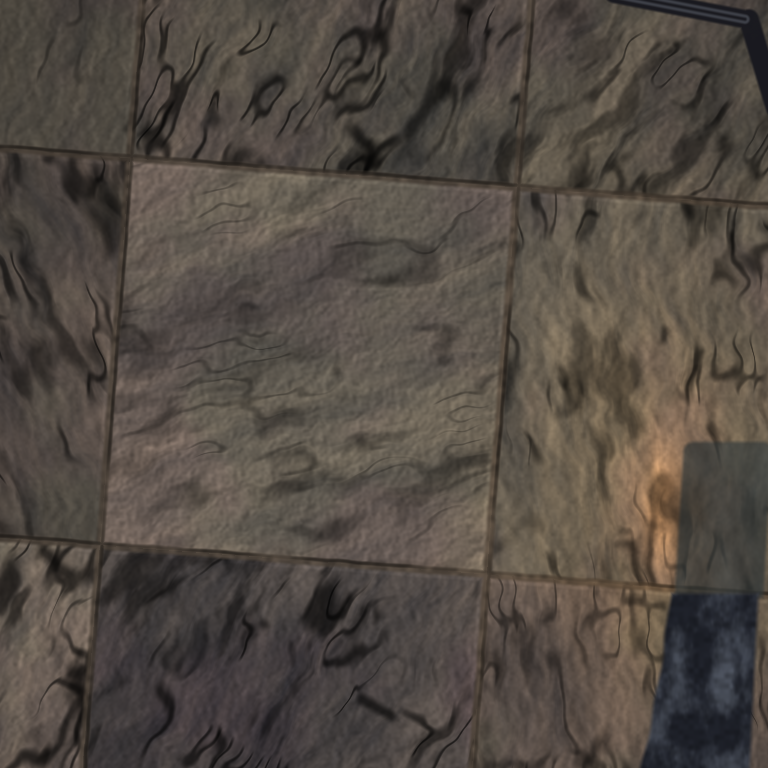
A WebGL 2 fragment shader for this texture:

```glsl
#version 300 es
precision highp float;
// Tilted slate floor tiles with veined grain, warm glow and dark reflections.
uniform vec2 u_resolution;
out vec4 fragColor;

float hash(vec2 p) {
  p = fract(p * vec2(0.1031, 0.1137));
  p += dot(p, p.yx + 33.33);
  return fract((p.x + p.y) * p.x * 17.0);
}

float noise(vec2 p) {
  vec2 i = floor(p), f = fract(p);
  f = f * f * (3.0 - 2.0 * f);
  return mix(mix(hash(i), hash(i + vec2(1, 0)), f.x),
             mix(hash(i + vec2(0, 1)), hash(i + vec2(1, 1)), f.x), f.y);
}

float fbm(vec2 p) {
  float sum = 0.0, gain = 0.53;
  for (int i = 0; i < 4; i++) {
    sum += gain * noise(p);
    p = mat2(1.6, 1.2, -1.2, 1.6) * p + 17.3;
    gain *= 0.5;
  }
  return sum;
}

float roundBox(vec2 p, vec2 halfSize, float radius) {
  vec2 d = abs(p) - halfSize + radius;
  return length(max(d, 0.0)) + min(max(d.x, d.y), 0.0) - radius;
}

float segment(vec2 p, vec2 a, vec2 b) {
  vec2 ab = b - a;
  return length(p - a - ab * clamp(dot(p - a, ab) / dot(ab, ab), 0.0, 1.0));
}

float relief(vec2 p) {
  return noise(p * vec2(120, 95)) + 0.7 * noise(p * vec2(230, 190) + 9.0);
}

// Cleft stone: cloudy bands along the grain, short broken cracks and fine bumps.
vec3 slate(vec2 p, vec2 id, float angle, float tone, float veining) {
  vec2 along = vec2(cos(angle), sin(angle));
  vec2 seed = id * 23.7 + 60.0;
  vec2 q = vec2(dot(p, along), dot(p, vec2(-along.y, along.x)));
  q.y += 0.05 * (fbm(p * 7.0 + seed) - 0.5) + 0.012 * (noise(p * 38.0) - 0.5);
  float bands = fbm(q * vec2(4, 13) + seed);
  float streaks = fbm(q * vec2(16, 60) + seed.yx);
  float m = 0.6 + (bands - 0.5) * 1.15 + (streaks - 0.5) * veining * 0.95;
  vec3 color = mix(vec3(0.245, 0.237, 0.232), vec3(0.485, 0.437, 0.38), clamp(m, 0.0, 1.0));
  color *= mix(vec3(0.98, 1.0, 0.99), vec3(1.01, 0.98, 1.02), smoothstep(0.4, 0.7, fbm(p * 6.0 + seed)));

  for (float k = 0.0; k < 2.0; k++) {
    vec2 c = q * vec2(8.0 + 9.0 * k, 34.0 + 26.0 * k) + seed + 7.0 * k;
    float ridge = abs(noise(c) - 0.5);
    float gate = smoothstep(0.55, 0.75, noise(q * vec2(13, 17) + seed + 5.0 + 11.0 * k));
    color *= 1.0 - 0.62 * veining * gate * (1.0 - smoothstep(0.01, 0.13, ridge));
  }
  float blotch = smoothstep(0.55, 0.78, fbm(q * vec2(10, 30) + seed + 31.0));
  color *= 1.0 - 0.5 * veining * blotch;

  vec2 bump = mix(p, q * vec2(0.6, 1.0), 0.5);
  float slope = relief(bump) - relief(bump + vec2(0.0025, -0.0025));
  float grit = noise(p * 260.0) - 0.5;
  return color * tone * (1.0 + 0.23 * slope + 0.08 * grit);
}

void main() {
  vec2 p = gl_FragCoord.xy / u_resolution;
  float px = 1.0 / min(u_resolution.x, u_resolution.y);

  // Tilted square grid, roughly one and a half tiles each way from the corner
  vec2 d = p - vec2(0.169, 0.794);
  vec2 grid = vec2(dot(d, vec2(0.504, -0.039)), dot(d, vec2(0.038, 0.504))) / 0.2555;
  vec2 id = clamp(floor(grid), vec2(-1, -2), vec2(1, 0));
  int tile = int(id.x) + 1 + 3 * (int(id.y) + 2);
  float angles[9] = float[](1.1, 1.05, 1.62, 1.95, 0.25, 1.68, 1.3, 1.1, 0.9);
  float tones[9] = float[](1.0, 0.78, 0.94, 0.84, 1.0, 1.0, 0.84, 0.88, 0.88);
  float veins[9] = float[](0.95, 0.95, 0.6, 0.85, 0.4, 0.75, 0.45, 0.95, 0.75);
  vec3 color = slate(p, id, angles[tile], tones[tile], veins[tile]);
  if (tile == 1) color *= vec3(0.98, 0.97, 1.06);

  // Soft brown grout with a thin broken shadow and a pale worn lip
  vec2 joint = (grid - floor(grid + 0.5)) * 0.505;
  joint += 0.0015 * (vec2(noise(p.yx * 45.0), noise(p * 45.0 + 8.0)) - 0.5);
  float gap = min(abs(joint.x), abs(joint.y));
  float lip = min(abs(joint.x + 0.007), abs(joint.y + 0.007));
  color *= 1.0 + 0.1 * (1.0 - smoothstep(0.001, 0.005, lip));
  vec3 grout = vec3(0.3, 0.262, 0.225) * (0.8 + 0.4 * noise(p * 120.0));
  color = mix(color, grout, 0.85 * (1.0 - smoothstep(0.002, 0.0065 + px, gap)));
  float edge = min(abs(joint.x - 0.003), abs(joint.y - 0.003));
  float broken = 0.12 + 0.3 * smoothstep(0.3, 0.7, noise(p * 14.0));
  color *= 1.0 - broken * (1.0 - smoothstep(0.0005, 0.0025 + px, edge));

  // Warm lamp glow and falloff towards the corners
  vec2 lamp = p - vec2(0.866, 0.335);
  color *= 1.0 + vec3(0.33, 0.22, 0.06) * exp(-dot(lamp * lamp, vec2(28, 9)));
  color *= 1.0 + vec3(0.5, 0.37, 0.17) * exp(-dot(lamp * lamp, vec2(900, 170)));
  color *= 1.04 - 0.28 * dot(p - vec2(0.55, 0.45), p - vec2(0.55, 0.45));

  // Blue-grey reflection above, darker wavering one below
  float mottling = fbm(p * vec2(34, 20));
  float lean = 0.06 * (p.y - 0.32);
  float upper = max(roundBox(p - vec2(0.942 + lean, 0.3), vec2(0.057, 0.124), 0.012), 0.222 - p.y);
  vec3 haze = vec3(0.255, 0.27, 0.27) * (0.7 + 0.55 * mottling) + 0.3 * (color - 0.38);
  color = mix(color, haze, 1.0 - smoothstep(-0.003, 0.003 + px, upper));
  float sway = 0.012 * (noise(vec2(p.y * 22.0, 3.0)) - 0.5);
  float left = 0.835 + 0.19 * p.y + sway;
  float lower = max(max(left - p.x, p.x - 0.975 - 0.05 * p.y), p.y - 0.226);
  vec3 navy = mix(vec3(0.11, 0.12, 0.15), vec3(0.27, 0.29, 0.33), smoothstep(0.35, 0.8, mottling));
  navy *= 0.85 + 0.3 * noise(p * 150.0);
  color = mix(color, navy, 1.0 - smoothstep(-0.003, 0.004 + px, lower));

  // Dark metal bar and leg in the upper corner
  float bar = segment(p, vec2(0.8, 1.008), vec2(0.97, 0.975)) - 0.011;
  float leg = segment(p, vec2(0.975, 0.975), vec2(1.01, 0.86)) - 0.012;
  float metal = min(bar, leg);
  vec3 steel = mix(vec3(0.1, 0.1, 0.12), vec3(0.24, 0.25, 0.28), smoothstep(0.004, 0.0, abs(bar + 0.007)));
  color = mix(color, steel, 1.0 - smoothstep(-px, 0.002 + px, metal));

  fragColor = vec4(clamp(color, 0.0, 1.0), 1.0);
}
```
